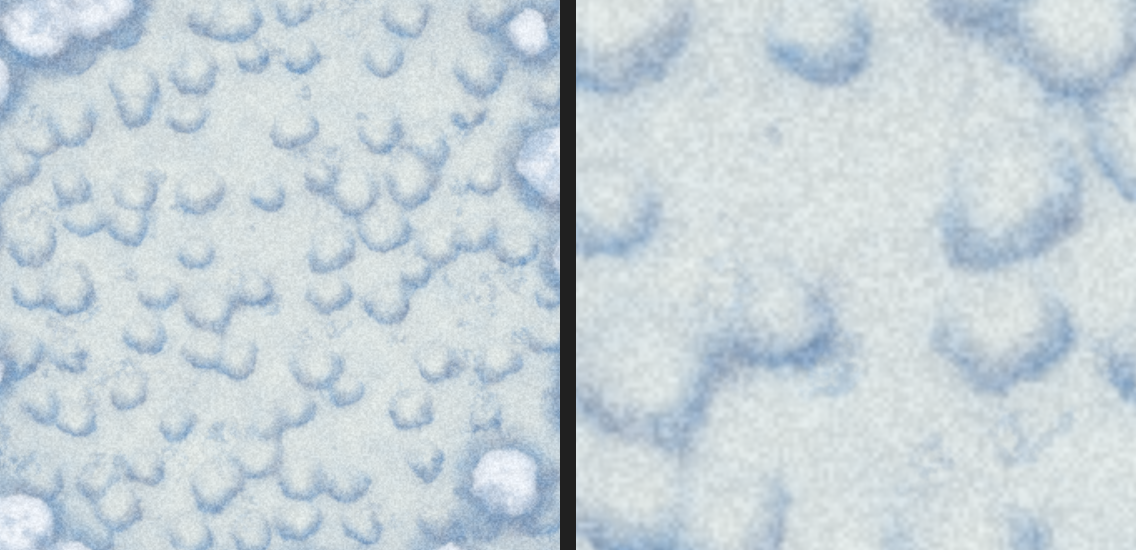
Left, the full canvas; right, a detail of the centre.
Write a WebGL 1 fragment shader that draws this texture.

```glsl
precision highp float;
// Soft painted puffs on pale paper, shaded blue below, with larger white clouds at the corners.

uniform vec2 u_resolution;

float hash(vec2 p) {
  vec3 q = fract(p.xyx * 0.1031);
  q += dot(q, q.yzx + 33.33);
  return fract((q.x + q.y) * q.z);
}

float noise(vec2 p) {
  vec2 cell = floor(p), f = fract(p);
  f = f * f * (3.0 - 2.0 * f);
  return mix(mix(hash(cell), hash(cell + vec2(1.0, 0.0)), f.x),
             mix(hash(cell + vec2(0.0, 1.0)), hash(cell + 1.0), f.x), f.y);
}

float fbm(vec2 p) {
  float sum = 0.0, amplitude = 0.533;
  for (int i = 0; i < 4; i++) {
    sum += amplitude * noise(p);
    p = mat2(1.6, 1.2, -1.2, 1.6) * p + 17.3;
    amplitude *= 0.5;
  }
  return sum;
}

// Squared distance from the middle: 1 at the side centres, 2 in the corners.
float outerness(vec2 p) {
  vec2 q = 2.0 * p * u_resolution.y / u_resolution - 1.0;
  return dot(q, q);
}

// Smooth union of scattered discs: xy is the outward direction, z the distance.
vec3 puffs(vec2 p, float size, float innerLimit, float seed) {
  vec2 grid = p / size, direction = vec2(0.0);
  float total = 0.000001;
  for (int j = -1; j <= 1; j++) {
    for (int i = -1; i <= 1; i++) {
      vec2 id = floor(grid) + vec2(float(i), float(j));
      vec2 key = id + seed;
      vec2 center = id + 0.5 + 0.76 * (vec2(hash(key), hash(key + 41.7)) - 0.5);
      float radius = mix(0.29, 0.45, hash(key + 83.1));
      float present = step(0.1, hash(key + 127.9))
                    * step(innerLimit, outerness(center * size) + 0.4 * hash(key + 61.3));
      vec2 offset = grid - center;
      float away = length(offset);
      float weight = present * exp(13.0 * (radius - away));
      total += weight;
      direction += weight * offset / max(away, 0.001);
    }
  }
  return vec3(direction / total, -log(total) / 13.0 * size);
}

// Shading grows toward the lower side of each puff.
float underside(vec2 direction) {
  return smoothstep(-0.85, 0.65, dot(direction, vec2(0.22, -0.97)));
}

void main() {
  vec2 p = gl_FragCoord.xy / u_resolution.y;

  // Wobbly outlines and paper texture
  vec2 warp = vec2(fbm(p * 16.0), fbm(p * 16.0 + 50.0)) - 0.5;
  vec2 fray = vec2(noise(p * 110.0), noise(p * 110.0 + 30.0)) - 0.5;
  vec2 q = p + 0.034 * warp + 0.005 * fray;
  float mottle = fbm(p * 22.0 + 9.0);
  float stipple = fbm(p * 85.0 + 71.0);
  float grain = 0.6 * noise(p * 330.0) + 0.4 * noise(p * 190.0 + 5.0) - 0.5;
  float outer = smoothstep(0.5, 1.6, outerness(p));

  // Ground tone with faint blue smudges
  float tone = 0.09 + 0.22 * (mottle - 0.5) + 0.13 * outer;
  tone += 0.3 * smoothstep(0.58, 0.74, fbm(p * 18.0 + 130.0)) * smoothstep(0.3, 0.65, stipple);

  // Small puffs: pale tops and a shaded rim
  vec3 small = puffs(q, 0.103, -1.0, 11.0);
  float inside = smoothstep(0.006, -0.004, small.z);
  float rim = inside * smoothstep(-0.034, 0.001, small.z);
  rim *= mix(0.16, 1.0, underside(small.xy)) * mix(0.65, 1.25, stipple);
  tone = mix(tone, tone * 0.55, inside);
  tone += 0.72 * rim;
  tone += 0.13 * smoothstep(0.022, 0.0, small.z) * (1.0 - inside) * underside(small.xy);

  // Large corner clouds: white bodies in a deep blue shadow
  vec3 large = puffs(q + 0.012 * warp.yx, 0.15, 1.32, 57.0);
  float body = smoothstep(0.004, -0.007, large.z);
  float shadow = smoothstep(0.05, 0.004, large.z + 0.025 * (mottle - 0.5));
  shadow *= mix(0.6, 1.0, underside(large.xy)) * mix(0.8, 1.15, stipple);
  tone = mix(tone, max(tone, 0.95), 0.9 * shadow);
  float bodyTone = 0.5 * smoothstep(-0.03, 0.002, large.z) * mix(0.4, 1.0, underside(large.xy))
                 + 0.35 * smoothstep(0.48, 0.75, mottle);
  tone = mix(tone, bodyTone, body);

  // Pigment: pale paper to slate blue, drifting between mauve and clear blue
  tone = clamp(tone, 0.0, 1.08);
  vec3 paper = mix(vec3(0.88, 0.905, 0.895), vec3(0.92, 0.94, 0.965), body);
  vec3 color = mix(paper, vec3(0.49, 0.605, 0.735), tone);
  color += tone * (fbm(p * 30.0 + 200.0) - 0.5) * vec3(-0.13, 0.01, 0.1);
  color += grain * (0.11 + 0.09 * min(tone, 0.7));
  gl_FragColor = vec4(clamp(color, 0.0, 1.0), 1.0);
}
```
